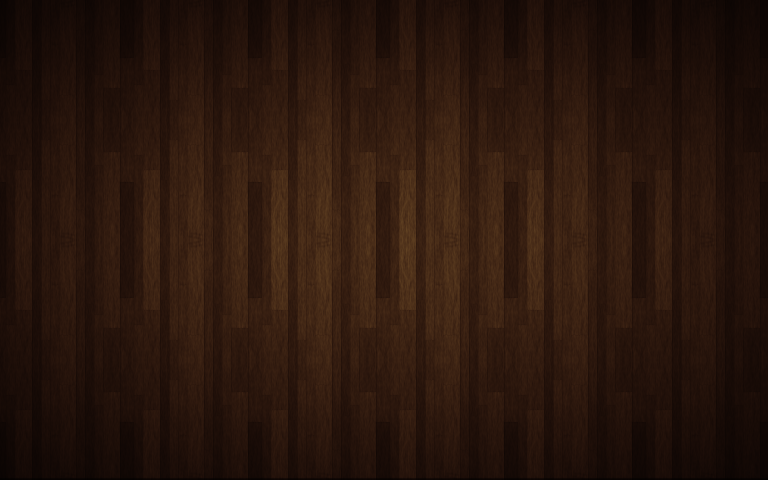
Write a Shadertoy shader that draws this texture.

```glsl
// Dark vertical wood planks under a warm central glow.
// One strip of eleven planks repeats six times across and is mirrored up and down;
// stretched cellular noise and layered sines give the grain, a soft falloff the light.

const vec2 CANVAS = vec2(768.0, 480.0);   // working units, 8:5
const float TILE = 128.0;                 // width of one strip of planks
const float FOLD = 120.0;                 // height between mirror lines
const float FIRST = -8.0;                 // left edge of the first plank
const int PLANKS = 11;

// Left edge, joint height, and tone on either side of the joint
const float LEFT[11] = float[](-8., 6., 15., 32., 41., 50., 59., 76., 85., 94., 103.);
const float JOINT[11] = float[](58., 85., 70., 60., 100., 45., 95., 30., 64., 75., 88.);
const float NEAR_TONE[11] = float[](.67, .85, 1.15, .79, 1.04, .97, 1.10, .96, .78, .90, 1.04);
const float FAR_TONE[11] = float[](.88, .98, .98, .78, .94, 1.03, 1.12, .90, .76, .95, .84);

float hash(vec2 p) {
    p = fract(p * vec2(0.1031, 0.1137));
    p += dot(p, p.yx + 33.33);
    return fract((p.x + p.y) * p.x * 7.13);
}

// Distance to the nearest scattered point
float cellular(vec2 p) {
    vec2 cell = floor(p);
    float nearest = 2.0;
    for (int j = -1; j <= 1; j++)
    for (int i = -1; i <= 1; i++) {
        vec2 c = cell + vec2(i, j);
        vec2 point = c + vec2(hash(c), hash(c + 57.0));
        nearest = min(nearest, length(p - point));
    }
    return nearest;
}

// Fine broken vertical fibres over slow mottling, centred on zero
float fibres(vec2 p, float seed) {
    float bend = 0.9 * sin(p.y * 0.06 + seed * 2.1) + 0.4 * sin(p.y * 0.17 + seed);
    float x = p.x + bend;
    float mottle = cellular(vec2(x * 0.12, p.y * 0.03) + seed * 5.0) - 0.5;
    float pores = cellular(vec2(x * 0.42, p.y * 0.06) + seed * 13.0) - 0.5;
    float flecks = cellular(vec2(x * 0.75, p.y * 0.22) + seed * 29.0) - 0.5;
    return 0.12 * mottle + 0.18 * pores + 0.19 * flecks;
}

// Arched growth rings around a plank axis
float arches(vec2 p, float axis, float seed) {
    float x = (p.x - axis + 1.5 * sin(p.y * 0.07 + seed)) / 8.0;
    float phase = p.y * 0.07 + 4.0 * abs(x) + 0.9 * sin(p.y * 0.09 + seed);
    return sin(phase * 2.0) * exp(-1.5 * x * x);
}

// Dark line at distance d
float seam(float d, float width, float pixel) {
    return 1.0 - smoothstep(0.0, width + pixel, abs(d));
}

float wood(vec2 p, float pixel) {
    float tone = 1.0;
    float left = FIRST, right = FIRST + TILE, joint = 0.0, seed = 0.0;

    // Find the plank and blend tones across its edges
    for (int i = 0; i < PLANKS; i++) {
        float side = smoothstep(-0.5 * pixel, 0.5 * pixel, p.y - JOINT[i]);
        float plankTone = mix(NEAR_TONE[i], FAR_TONE[i], side);
        float cover = smoothstep(-0.5 * pixel, 0.5 * pixel, p.x - LEFT[i]);
        tone = mix(tone, plankTone, cover);
        if (p.x >= LEFT[i]) {
            left = LEFT[i];
            right = i + 1 < PLANKS ? LEFT[min(i + 1, PLANKS - 1)] : FIRST + TILE;
            joint = JOINT[i];
            seed = float(i) + 1.0 + 20.0 * step(joint, p.y);
        }
    }

    // Grain, with arches on the wide planks and a faint rippled knot
    float wide = smoothstep(10.0, 16.0, right - left);
    float grain = fibres(p, seed) + 0.05 * wide * arches(p, 0.5 * (left + right), seed);
    float knot = smoothstep(9.0, 5.0, p.y) * smoothstep(9.0, 6.0, abs(p.x - 67.5));
    grain += knot * (0.05 * sin(p.y * 1.5 + 0.3 * p.x) - 0.08);

    // Uneven gaps between planks and faint ones at their ends
    float depth = mix(0.06, 0.24, hash(vec2(left + 9.0, 3.0)));
    float gap = depth * seam(p.x - left, 0.5, pixel);
    gap = max(gap, 0.05 * seam(p.y - joint, 0.3, pixel));
    return tone * (1.0 + grain) * (1.0 - gap);
}

// Red level to brown, yellower as it brightens
vec3 brown(float level) {
    return level * vec3(1.0, 0.40 + 0.74 * level, 0.25 + 0.27 * level);
}

void mainImage(out vec4 fragColor, in vec2 fragCoord) {
    vec2 uv = fragCoord / iResolution.xy;
    vec2 p = uv * CANVAS;
    float pixel = CANVAS.x / iResolution.x;

    // Repeat across, mirror up and down about the centre
    float x = mod(p.x - FIRST, TILE) + FIRST;
    float y = mod(abs(p.y - 0.5 * CANVAS.y), 2.0 * FOLD);
    y = FOLD - abs(y - FOLD);

    // Central glow and a thin dark lower edge
    vec2 c = 2.0 * uv - 1.0;
    float light = 0.285 * exp(-dot(c * c, vec2(0.70, 0.82)));
    light *= mix(0.4, 1.0, smoothstep(0.8, 2.8, p.y));

    fragColor = vec4(brown(light * wood(vec2(x, y), pixel)), 1.0);
}
```
